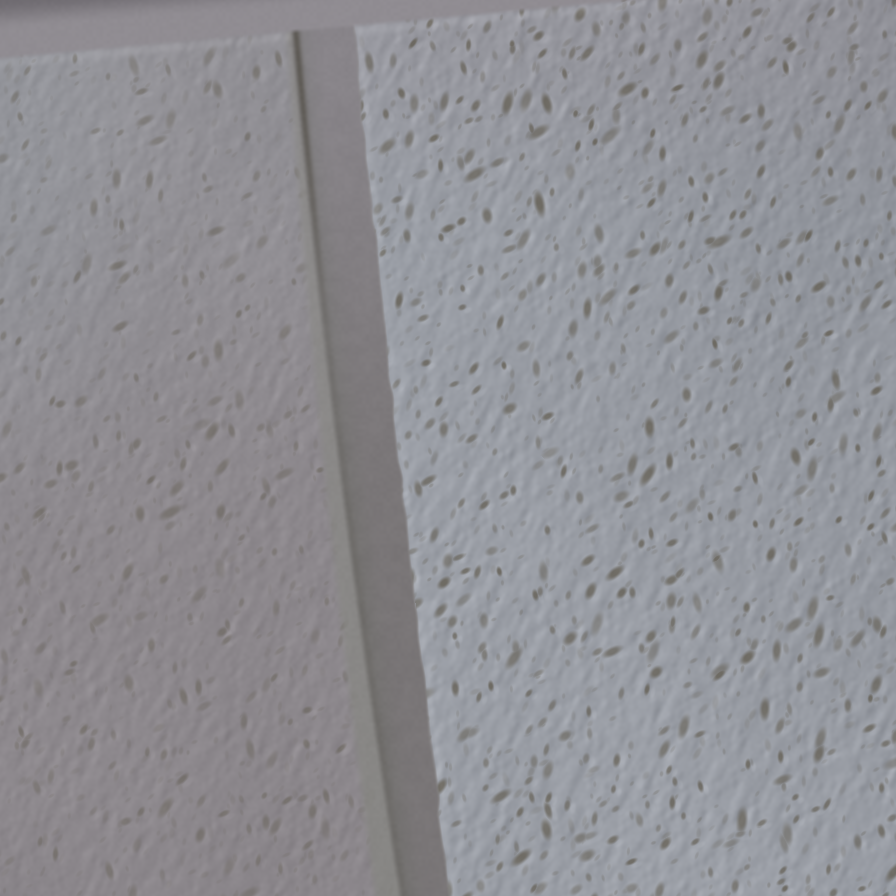
Give the GLSL for this texture, as a Shadertoy shader.

```glsl
// Two pitted ceiling tiles divided by a leaning metal strip, under a sloping rail.
// Curved edges place the parts; jittered cells scatter slanted pits, and stretched
// value noise, lit from one side, gives the plaster its soft relief.

const vec3 RIGHT_TILE = vec3(0.607, 0.622, 0.652);
const vec3 LEFT_TILE  = vec3(0.572, 0.567, 0.588);
const vec3 LEFT_SHADE = vec3(0.548, 0.530, 0.548);
const vec3 STRIP_TOP  = vec3(0.535, 0.520, 0.540);
const vec3 STRIP_LOW  = vec3(0.475, 0.460, 0.465);
const vec3 BEVEL      = vec3(0.555, 0.548, 0.545);
const vec3 RAIL       = vec3(0.565, 0.550, 0.572);
const vec3 SEAM       = vec3(0.350, 0.335, 0.310);
const vec3 PIT        = vec3(0.390, 0.370, 0.325);
const float PIT_CELLS = 40.0;
const float FINE_CELLS = 62.0;
const float PIT_ANGLE = 1.13;
const float RELIEF = 0.085;
const float EDGE_BLUR = 0.0025;
const vec2 LIGHT_STEP = vec2(0.0045, -0.0025);

vec2 hash2(vec2 p) {
    vec3 q = fract(p.xyx * vec3(0.1031, 0.1030, 0.0973));
    q += dot(q, q.yzx + 33.33);
    return fract((q.xx + q.yz) * q.zy);
}

float noise(vec2 p) {
    vec2 i = floor(p), f = fract(p);
    f = f * f * (3.0 - 2.0 * f);
    float low  = mix(hash2(i).x, hash2(i + vec2(1, 0)).x, f.x);
    float high = mix(hash2(i + vec2(0, 1)).x, hash2(i + vec2(1, 1)).x, f.x);
    return mix(low, high, f.y);
}

mat2 rotation(float a) {
    float c = cos(a), s = sin(a);
    return mat2(c, -s, s, c);
}

// Soft step that rises from 0 to 1 across an edge
float edge(float d, float blur) {
    return smoothstep(-blur, blur, d);
}

// Slanted oval holes, one per jittered cell where chance allows
float pits(vec2 uv, float cells, float density, float seed) {
    vec2 p = uv * cells, home = floor(p);
    float depth = 0.0;
    for (int y = -1; y <= 1; y++)
    for (int x = -1; x <= 1; x++) {
        vec2 cell = home + vec2(x, y);
        vec2 jitter = hash2(cell + seed), kind = hash2(cell + seed + 71.7);
        vec2 turn = hash2(cell + seed + 137.3);
        vec2 d = rotation(PIT_ANGLE + (turn.x - 0.5) * 1.5) * (p - cell - jitter);
        float size = mix(0.16, 0.32, kind.y * kind.y);
        float r = length(d / vec2(size * mix(1.1, 1.9, turn.y), size * 0.75));
        float present = step(kind.x, density) * mix(0.45, 1.0, fract(kind.x * 37.0));
        depth = max(depth, present * (1.0 - smoothstep(0.35, 1.3, r)));
    }
    return depth;
}

// Plaster height: long slanted ripples over finer crumbs
float plaster(vec2 uv) {
    vec2 p = rotation(PIT_ANGLE) * uv;
    return 0.65 * noise(p * vec2(48.0, 105.0)) + 0.35 * noise(p * vec2(110.0, 170.0) + 19.0);
}

void mainImage(out vec4 fragColor, in vec2 fragCoord) {
    vec2 uv = fragCoord / iResolution.xy;
    float down = 1.0 - uv.y;

    // Boundaries of the strip and the rail
    float stripLeft  = 0.323 + 0.090 * down + 0.034 * down * down;
    float stripRight = 0.391 + 0.100 * down + 0.010 * down * down;
    float railDrop   = 0.065 - 0.092 * uv.x;
    float wobble = (noise(uv * 45.0) - 0.5) * 0.004;
    float fromLeft  = uv.x - stripLeft;
    float fromRight = uv.x - stripRight - wobble;
    float onRight = edge(fromRight, EDGE_BLUR);

    // Broad light over both tiles
    vec3 left = mix(LEFT_TILE, LEFT_SHADE, smoothstep(0.15, 0.75, down + 0.35 * uv.x));
    left += vec3(0.008, 0.018, 0.020) * (1.0 - smoothstep(0.0, 0.22, uv.x))
          * (1.0 - smoothstep(0.2, 0.6, down));
    vec3 right = RIGHT_TILE - 0.035 * smoothstep(0.4, 1.2, uv.x + 0.5 * (uv.y - 0.5));
    right -= vec3(0.005, 0.018, 0.020) * smoothstep(0.72, 1.0, uv.y);
    vec3 col = mix(left, right, onRight);
    col += (noise(uv * 7.0) - 0.5) * 0.016;

    // Lit relief and brown pits
    float slope = plaster(uv) - plaster(uv + LIGHT_STEP);
    col += slope * RELIEF * mix(0.75, 1.15, onRight);
    float density = mix(0.42, 0.50 + 0.14 * uv.x * uv.y, onRight);
    float hole = pits(uv, PIT_CELLS, density, 3.0);
    float rim = pits(uv - LIGHT_STEP * 1.4, PIT_CELLS, density, 3.0);
    float crumbs = pits(uv, FINE_CELLS, 0.42, 211.0);
    float strength = mix(0.52, 0.80, onRight);
    col += 0.045 * strength * max(rim - hole, 0.0);
    col = mix(col, PIT, strength * max(hole, 0.38 * crumbs));

    // Smooth bevel on the left tile, widening downward
    float bevelWidth = 0.006 + 0.022 * down;
    float bevel = edge(fromLeft + bevelWidth, 0.006) * (1.0 - onRight);
    col = mix(col, BEVEL - vec3(0.03, 0.025, 0.035) * down, bevel * 0.85);

    // Strip, its shaded left seam and the bright lip at its right
    float strip = edge(fromLeft, EDGE_BLUR * 1.6) * (1.0 - onRight);
    vec3 metal = mix(STRIP_TOP, STRIP_LOW, smoothstep(0.0, 0.65, down));
    metal += 0.014 * (noise(uv * 90.0) - 0.5);
    metal -= vec3(0.022, 0.014, 0.025) * (1.0 - smoothstep(0.0, 0.035, fromLeft));
    col = mix(col, metal, strip);
    float seamFade = mix(0.20, 0.85, 1.0 - smoothstep(0.06, 0.42, down));
    col = mix(col, SEAM, seamFade * exp(-pow((fromLeft - 0.004) / 0.0045, 2.0)));
    col += 0.026 * exp(-pow((fromRight - 0.005) / 0.004, 2.0));

    // Rail across the top, darkest in its upper left corner
    float belowRail = down - railDrop;
    float rail = 1.0 - edge(belowRail, EDGE_BLUR * 1.4);
    float offStrip = 1.0 - strip;
    col += 0.030 * offStrip * exp(-pow((belowRail - 0.006) / 0.005, 2.0));
    vec3 railColor = RAIL - 0.13 * (1.0 - smoothstep(0.0, 0.035, down + 0.085 * uv.x));
    col = mix(col, railColor, rail);

    // Faint grain
    col += (noise(uv * 256.0) - 0.5) * 0.012;
    fragColor = vec4(col, 1.0);
}
```
